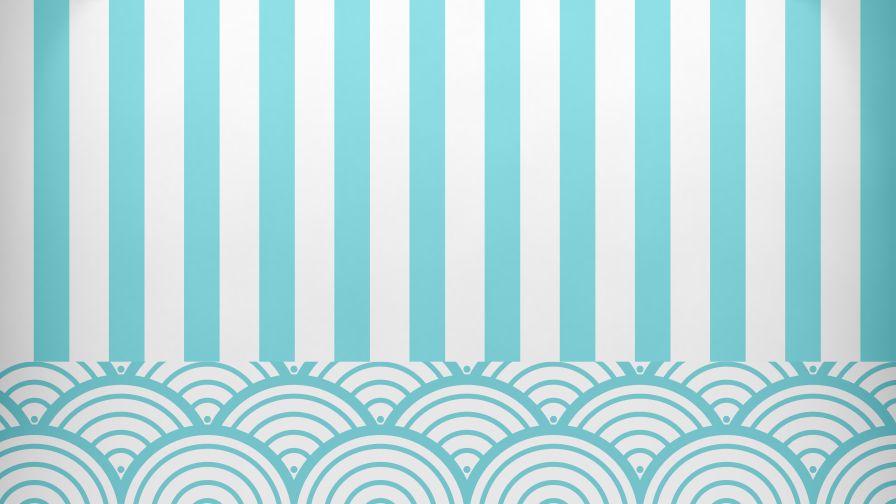
Write a Shadertoy shader that draws this background.

```glsl
// Striped teal and white wall under soft spotlights, above rows of scalloped ring waves.

// Lengths are in canvas heights; x is measured from the centre.
const vec3 STRIPE_TEAL = vec3(0.575, 0.89, 0.92);
const vec3 WAVE_TEAL = vec3(0.55, 0.86, 0.89);
const vec3 WHITE = vec3(1.0);

const float STRIPE_PERIOD = 0.1491;
const float STRIPE_HALF = 0.0353;
const float STRIPE_CENTRE = -0.0411;
const float WALL_BASE = 0.2824;

const int WAVE_ROWS = 4;
const float WAVE_PERIOD = 0.3433;
const float WAVE_CENTRE = -0.134;
const float WAVE_BASE = -0.031;
const float ROW_STEP = 0.0995;
const float DISC_RADIUS = 0.1887;
const float RIM_WIDTH = 0.0208;
const float RING_OUTER = 0.1505;
const float RING_PERIOD = 0.0359;
const float RING_WIDTH = 0.0100;

const float VIGNETTE = 0.16;
const float BEAM_SHADOW = 0.06;
const float GRAIN = 0.012;

// 1 inside a shape (negative distance), 0 outside, smooth over one pixel
float cover(float dist) {
    return clamp(0.5 - dist * iResolution.y, 0.0, 1.0);
}

// Signed offset to the nearest of evenly spaced centres
float nearest(float x, float period) {
    return x - period * floor(x / period + 0.5);
}

vec2 hashGradient(vec2 cell) {
    vec2 h = vec2(dot(cell, vec2(127.1, 311.7)), dot(cell, vec2(269.5, 183.3)));
    return 2.0 * fract(sin(h) * 43758.5) - 1.0;
}

float gradientNoise(vec2 p) {
    vec2 i = floor(p), f = p - i;
    vec2 u = f * f * (3.0 - 2.0 * f);
    vec2 e = vec2(0.0, 1.0);
    float low = mix(dot(hashGradient(i), f),
                    dot(hashGradient(i + e.yx), f - e.yx), u.x);
    float high = mix(dot(hashGradient(i + e.xy), f - e.xy),
                     dot(hashGradient(i + e.yy), f - e.yy), u.x);
    return mix(low, high, u.y);
}

// Teal coverage of one disc: a thick rim and thin concentric rings
float discRings(float r) {
    float rim = cover(DISC_RADIUS - RIM_WIDTH - r);
    float middle = RING_OUTER - 0.5 * RING_WIDTH;
    float ring = cover(abs(nearest(r - middle, RING_PERIOD)) - 0.5 * RING_WIDTH);
    return max(rim, ring * cover(r - RING_OUTER - 0.5 * RING_WIDTH));
}

// Overlapping rows of discs, painted from back to front
float waves(vec2 p) {
    float teal = 1.0;
    for (int row = WAVE_ROWS - 1; row >= 0; row--) {
        float shift = 0.5 * WAVE_PERIOD * float(row);
        vec2 q = vec2(nearest(p.x - WAVE_CENTRE - shift, WAVE_PERIOD),
                      p.y - WAVE_BASE - ROW_STEP * float(row));
        float r = length(q);
        teal = mix(teal, discRings(r), cover(r - DISC_RADIUS));
    }
    return teal;
}

// Brightness: falling light, dark sides and the beam edges in the top corners
float lighting(vec2 p) {
    float side = abs(p.x), depth = max(1.0 - p.y, 0.0);
    float light = mix(0.985, 0.905, smoothstep(0.0, 0.75, depth));
    float sideFade = mix(0.7, 1.0, smoothstep(0.0, 0.35, p.y));
    light -= VIGNETTE * sideFade * pow(side / 0.889, 6.0);
    float beamEdge = 0.69 + 0.27 * sqrt(depth);
    float outside = smoothstep(-0.03, 0.04, side - beamEdge);
    return light - BEAM_SHADOW * outside * exp(-3.5 * depth);
}

void mainImage(out vec4 fragColor, in vec2 fragCoord) {
    vec2 p = (fragCoord - vec2(0.5 * iResolution.x, 0.0)) / iResolution.y;

    // Wall and waves
    float stripe = cover(abs(nearest(p.x - STRIPE_CENTRE, STRIPE_PERIOD)) - STRIPE_HALF);
    vec3 wall = mix(WHITE, STRIPE_TEAL, stripe);
    vec3 sea = mix(WHITE, WAVE_TEAL, waves(p));
    float isWall = cover(WALL_BASE - p.y);
    vec3 color = mix(sea, wall, isWall);

    // Light and faint plaster grain
    float grain = gradientNoise(p * 9.0) + 0.6 * gradientNoise(p * 70.0);
    color += lighting(p) - 1.0 + GRAIN * grain * isWall;
    fragColor = vec4(clamp(color, 0.0, 1.0), 1.0);
}
```
